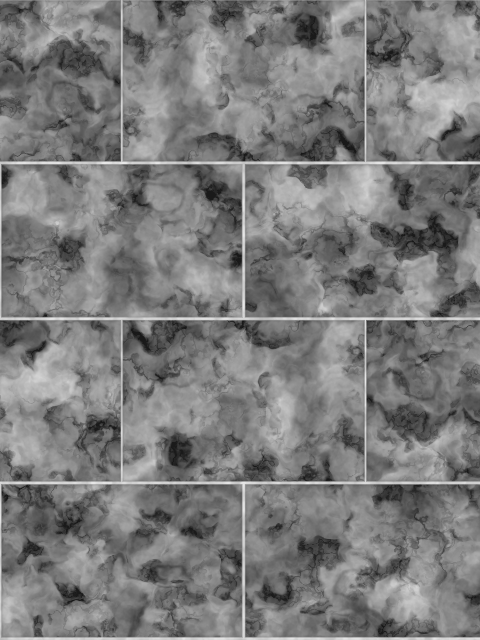
A Shadertoy shader for this texture:

```glsl
const float PI = 3.14159265;
const vec3 STONE = vec3(0.53);
const vec3 GROUT = vec3(0.83);

vec3 hash3(vec2 p) {
    vec3 h = fract(p.xyx * vec3(0.1031, 0.1030, 0.0973));
    h += dot(h, h.yzx + 33.33);
    return fract((h.xxy + h.yzz) * h.zyx);
}

// Cellular noise: x = smoothly blended cell value, y = gap to the cell border
vec2 cells(vec2 p) {
    vec2 base = floor(p), f = p - base;
    float near = 9.0, next = 9.0, sum = 0.0, weight = 0.0;
    for (int j = -1; j <= 1; j++)
    for (int i = -1; i <= 1; i++) {
        vec2 o = vec2(i, j);
        vec3 h = hash3(base + o);
        vec2 r = o + 0.15 + 0.7 * h.xy - f;
        float d = dot(r, r), w = exp(-6.0 * d);
        sum += w * h.z;
        weight += w;
        next = min(next, max(near, d));
        near = min(near, d);
    }
    return vec2(sum / weight, sqrt(next) - sqrt(near));
}

// Layered blended cells, averaging 0.5
float clouds(vec2 p, int octaves) {
    float sum = 0.0, total = 0.0, amp = 1.0;
    for (int i = 0; i < octaves; i++) {
        sum += amp * cells(p).x;
        total += amp;
        amp *= 0.55;
        p = mat2(1.6, 1.2, -1.2, 1.6) * p + 17.3;
    }
    return sum / total;
}

// Soft dark line along cell borders
float vein(vec2 p, float width) {
    return 1.0 - smoothstep(0.0, width, cells(p).y);
}

// Approximate distance to an ellipse, negative inside
float ellipse(vec2 p, vec2 radii) {
    return (length(p / radii) - 1.0) * min(radii.x, radii.y);
}

// Marbled slab; p is the place within a tile of the given size
float marble(vec2 p, vec2 size, vec2 id) {
    vec3 seed = hash3(id * 7.0 + 3.0);
    vec2 s = p + floor(seed.xy * 40.0) + 5.0;
    vec2 warp = vec2(clouds(s * 15.0, 3), clouds(s * 15.0 + 71.0, 3)) - 0.5;
    vec2 grain = vec2(clouds(s * 60.0, 3), clouds(s * 60.0 + 37.0, 3)) - 0.5;
    vec2 q = s + 0.07 * warp;
    vec2 crinkled = q + 0.04 * grain;

    // Mottled clouds and fine grain
    float shade = 0.62 * (clouds(q * 13.0, 4) - 0.5);
    shade += 0.14 * (clouds(s * 4.0 + 91.0, 2) - 0.5);
    shade += 0.12 * grain.x;

    // Small smoky patches with crumpled threads
    float patches = smoothstep(0.52, 0.76, clouds(q * 18.0 + 31.0, 3));
    shade -= patches * (0.19 + 0.11 * vein(crinkled * 34.0, 0.4));

    // Long broken veins
    float broken = smoothstep(0.48, 0.68, clouds(s * 9.0 + 53.0, 3));
    shade -= 0.15 * broken * vein(crinkled * 9.0 + 11.0, 0.14);
    shade -= 0.08 * broken * vein(crinkled * 20.0 + 23.0, 0.28);

    // One pale spot and one outlined fossil oval per tile
    vec2 wp = p + 0.04 * warp;
    float spot = ellipse(wp - size * (0.2 + 0.6 * seed.yz), vec2(0.018, 0.016));
    shade += 0.28 * seed.x * (1.0 - smoothstep(-0.010, 0.012, spot));
    float oval = ellipse(wp - size * (0.2 + 0.6 * seed.zx), vec2(0.043, 0.026));
    shade += 0.02 * (1.0 - smoothstep(-0.01, 0.0, oval));
    shade -= 0.08 * (1.0 - smoothstep(0.0, 0.006, abs(oval)));
    return shade;
}

void mainImage(out vec4 fragColor, in vec2 fragCoord) {
    vec2 uv = fragCoord / iResolution.xy;
    vec2 size = vec2(0.5, 0.25 * iResolution.y / iResolution.x);
    float pixel = 1.0 / iResolution.x;

    // Running bond, two tiles across and four slightly uneven rows
    vec2 grid = uv * vec2(1.97, 4.0);
    grid.y += 0.005 - 0.013 * cos(PI * grid.y);
    float shifted = mod(floor(grid.y), 2.0);
    grid.x += 0.5 * shifted;
    vec2 id = floor(grid), local = grid - id;

    // Distance to the joints, negative within them
    vec2 gap = min(local, 1.0 - local) * size;
    gap -= vec2(mix(0.0032, 0.0021, shifted), 0.0033);
    float edge = min(gap.x, gap.y);

    // Row one repeats row three, turned half round
    if (id.y == 1.0) {
        id = vec2(2.0 - id.x, 3.0);
        local = 1.0 - local;
    }

    vec3 color = STONE + marble(local * size, size, id);
    color = clamp(color, 0.1, 0.9);
    color *= 1.0 - 0.18 * exp(-max(edge, 0.0) / 0.0028);

    vec3 grout = GROUT + 0.2 * (clouds(uv * 60.0, 2) - 0.5);
    grout -= 0.08 * smoothstep(-0.002, 0.0, edge);
    float soft = max(pixel, 0.0018);
    color = mix(grout, color, smoothstep(-soft, soft, edge));
    fragColor = vec4(color, 1.0);
}
```
